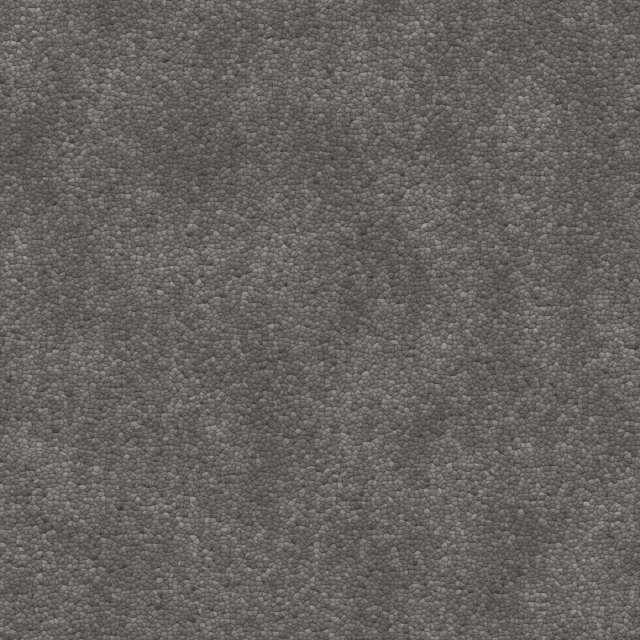
Write a three.js fragment shader that draws this texture.

```glsl
// Worn grey leather: fine pebbled grain lit from above, over soft dark mottling.
varying vec2 vUv;

#define GRAIN_COUNT vec2(122.0, 152.0)  // grains across and up
#define GRAIN_WARP 0.45                 // bending of the grain layout, in grains
#define CREASE_WIDTH 0.34               // width of the gaps, in grains
#define CREASE_DEPTH 0.115
#define DOME_LIGHT 0.125                // shading across each rounded grain
#define GRAIN_VARIETY 0.135             // tone spread from grain to grain
#define MOTTLE_SCALE vec2(8.0, 6.0)
#define MOTTLE_DEPTH 0.105
#define MEAN_TONE 0.398
#define LEATHER_TINT vec3(1.0, 0.962, 0.930)
#define SAMPLE_SPREAD 0.00048           // smoothing offset, in canvas units

vec2 hash2(vec2 p) {
  vec3 q = fract(vec3(p.xyx) * vec3(0.1031, 0.1030, 0.0973));
  q += dot(q, q.yzx + 33.33);
  return fract((q.xx + q.yz) * q.zy);
}

float cornerSlope(vec2 cell, vec2 corner, vec2 f) {
  float angle = 6.2832 * hash2(cell + corner).x;
  return dot(vec2(cos(angle), sin(angle)), f - corner);
}

float gradientNoise(vec2 p) {
  vec2 cell = floor(p);
  vec2 f = fract(p);
  vec2 w = f * f * f * (f * (f * 6.0 - 15.0) + 10.0);
  float low = mix(cornerSlope(cell, vec2(0.0), f),
                  cornerSlope(cell, vec2(1.0, 0.0), f), w.x);
  float high = mix(cornerSlope(cell, vec2(0.0, 1.0), f),
                   cornerSlope(cell, vec2(1.0), f), w.x);
  return mix(low, high, w.y);
}

// Layered noise; the slow falloff keeps the blotches ragged.
float mottling(vec2 uv) {
  vec2 p = uv * MOTTLE_SCALE + 17.0;
  float sum = 0.0;
  float amplitude = 0.55;
  for (int i = 0; i < 5; i++) {
    sum += amplitude * gradientNoise(p);
    p = p * 2.03 + vec2(11.3, 5.7);
    amplitude *= 0.6;
  }
  return sum;
}

// Relief of the pebbles: creases, rounded lighting and single grain tones.
float grainTone(vec2 uv) {
  vec2 p = uv * GRAIN_COUNT;
  p += GRAIN_WARP * vec2(gradientNoise(p * 0.45 + 3.1),
                         gradientNoise(p * 0.45 + 71.7));
  vec2 cell = floor(p);
  vec2 f = fract(p);
  float nearest = 8.0;
  float second = 8.0;
  vec2 toPoint = vec2(0.0);
  vec2 grainId = vec2(0.0);
  for (int y = -1; y <= 1; y++) {
    for (int x = -1; x <= 1; x++) {
      vec2 neighbour = vec2(float(x), float(y));
      vec2 offset = f - neighbour - hash2(cell + neighbour + 40.0);
      float d = length(offset);
      if (d < nearest) {
        second = nearest;
        nearest = d;
        toPoint = offset;
        grainId = cell + neighbour;
      } else {
        second = min(second, d);
      }
    }
  }
  vec2 variety = hash2(grainId + 211.0);
  float body = smoothstep(0.0, CREASE_WIDTH, second - nearest);
  vec2 lightDirection = normalize(vec2(variety.y - 0.5, 1.3));
  float dome = dot(toPoint, lightDirection);
  float own = variety.x * variety.x - 0.333;
  return CREASE_DEPTH * (body - 0.62) + DOME_LIGHT * dome
       + GRAIN_VARIETY * own * mix(0.5, 1.0, body);
}

void main() {
  // Four samples smooth the edges of the grains.
  float grain = 0.0;
  for (int i = 0; i < 4; i++) {
    vec2 side = vec2(mod(float(i), 2.0), floor(float(i) * 0.5)) * 2.0 - 1.0;
    grain += 0.25 * grainTone(vUv + side * SAMPLE_SPREAD);
  }

  float blotch = mottling(vUv);
  float tone = MEAN_TONE + MOTTLE_DEPTH * blotch + grain * (1.0 + 0.5 * blotch);
  gl_FragColor = vec4(clamp(tone * LEATHER_TINT, 0.0, 1.0), 1.0);
}
```
